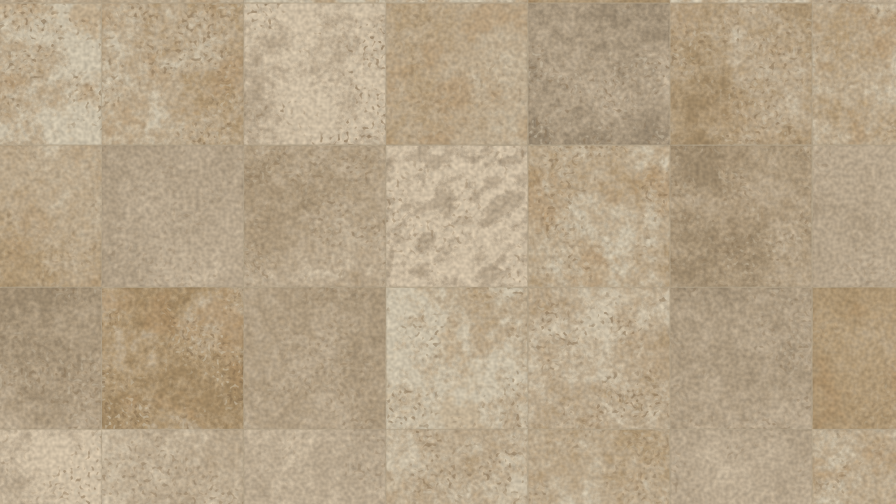
This texture is drawn by a Shadertoy shader. Its source:

```glsl
// Worn travertine floor: square beige tiles with mottling, grit and fine joints.

// Layout, in units of canvas height
const float TILE_PITCH = 0.2820;
const vec2 GRID_ORIGIN = vec2(0.2014, 0.1480);
const float JOINT_WIDTH = 0.0030;
const float JOINT_STRENGTH = 0.60;

// Stone tones from dark to light
const vec3 BROWN = vec3(0.620, 0.525, 0.390);
const vec3 TAN = vec3(0.685, 0.595, 0.465);
const vec3 SAND = vec3(0.724, 0.650, 0.542);
const vec3 PALE = vec3(0.795, 0.750, 0.660);
const vec3 RUST = vec3(0.665, 0.540, 0.390);
const vec3 JOINT = vec3(0.690, 0.630, 0.530);
const vec3 PIT = vec3(0.510, 0.420, 0.310);
const vec3 GREY_TINT = vec3(1.085, 0.988, 0.850);

// Surface variation
const float TONE_MEAN = 0.61;
const float TONE_SPREAD = 0.72;
const float MOTTLE_SCALE = 1.7;
const float BLOTCH_SCALE = 12.0;
const float GRAIN_SCALE = 37.0;
const float GRAIN_AMOUNT = 0.125;
const float PIT_SCALE = 33.0;
const float RIPPLE_SHARE = 0.12;

vec2 hash2(vec2 p) {
    vec3 h = fract(p.xyx * vec3(0.1031, 0.1030, 0.0973));
    h += dot(h, h.yzx + 33.33);
    return fract((h.xx + h.yz) * h.zy);
}

float cornerSlope(vec2 cell, vec2 corner, vec2 f) {
    float angle = 6.28318 * hash2(cell + corner).x;
    return dot(vec2(cos(angle), sin(angle)), f - corner);
}

// Gradient noise, roughly -0.7 to 0.7
float noise(vec2 p) {
    vec2 i = floor(p), f = p - i;
    vec2 u = f * f * f * (f * (f * 6.0 - 15.0) + 10.0);
    vec2 e = vec2(0.0, 1.0);
    return mix(mix(cornerSlope(i, e.xx, f), cornerSlope(i, e.yx, f), u.x),
               mix(cornerSlope(i, e.xy, f), cornerSlope(i, e.yy, f), u.x), u.y);
}

float fbm(vec2 p) {
    float sum = 0.0, amp = 1.0;
    for (int i = 0; i < 5; i++) {
        sum += amp * noise(p);
        p = mat2(1.6, 1.2, -1.2, 1.6) * p + 7.3;
        amp *= 0.64;
    }
    return sum;
}

vec3 stoneRamp(float tone) {
    vec3 c = mix(BROWN, TAN, smoothstep(0.0, 0.38, tone));
    c = mix(c, SAND, smoothstep(0.30, 0.65, tone));
    return mix(c, PALE, smoothstep(0.58, 1.05, tone));
}

vec3 stone(vec2 local, vec2 id) {
    vec2 look = hash2(id + 31.7);
    vec2 kind = hash2(id + 83.2);
    vec2 p = local + 60.0 * hash2(id + 12.4);

    // Broad mottling, stronger on some tiles, with a drift across each
    vec2 warp = 0.25 * vec2(noise(p * 3.0), noise(p * 3.0 + 19.0));
    float mottle = fbm(p * MOTTLE_SCALE + warp);
    float drift = dot(local - 0.5, hash2(id + 47.1) - 0.5);
    float tone = TONE_MEAN + TONE_SPREAD * (look.x - 0.5);
    tone += mix(0.22, 0.60, look.y) * mottle + 0.45 * drift;

    // Soft, broken water marks on a few pale tiles
    float rippled = step(1.0 - RIPPLE_SHARE, kind.x);
    vec2 along = mat2(0.8, -0.6, 0.6, 0.8) * p + 0.4 * warp;
    float streak = noise(along * vec2(6.0, 11.0)) + 0.35 * fbm(p * 9.0);
    float ripple = smoothstep(-0.2, 0.45, streak + 0.3 * mottle);
    tone = mix(tone, 1.02 - 0.50 * ripple + 0.15 * mottle, rippled);

    // Tint: rusty stains on warm tiles, lower saturation on grey ones
    vec3 c = stoneRamp(tone + mix(0.16, 0.34, look.y) * fbm(p * BLOTCH_SCALE));
    float rust = smoothstep(0.05, 0.55, fbm(p * 2.3 + 28.0));
    c = mix(c, RUST, 0.45 * rust * (1.0 - kind.y) * (1.0 - rippled));
    float luma = dot(c, vec3(0.30, 0.59, 0.11));
    c = mix(c, luma * GREY_TINT, 0.75 * smoothstep(0.40, 0.90, kind.y));

    // Sandy grain over every tile
    float grain = noise(p * GRAIN_SCALE) + 0.6 * noise(p * GRAIN_SCALE * 0.61 + 5.0);
    c *= 1.0 + GRAIN_AMOUNT * grain;

    // Grit gathers in worn patches: dark pits and small pale chips
    float wear = smoothstep(-0.25, 0.45, fbm(p * 2.0 + 51.0)) * mix(0.35, 1.0, look.y);
    float speck = noise(p * PIT_SCALE + 3.0) + 0.3 * noise(p * PIT_SCALE * 0.4);
    c = mix(c, PIT, 0.60 * wear * smoothstep(0.15, 0.50, speck));
    return mix(c, PALE, 0.60 * wear * smoothstep(0.15, 0.50, -speck));
}

void mainImage(out vec4 fragColor, in vec2 fragCoord) {
    float pixel = 1.0 / iResolution.y;
    vec2 uv = fragCoord * pixel;
    vec2 grid = (uv - GRID_ORIGIN) / TILE_PITCH;
    vec2 id = floor(grid), local = grid - id;
    vec3 color = stone(local, id + 20.0);

    // Joints, fading unevenly along their length
    vec2 toEdge = (0.5 - abs(local - 0.5)) * TILE_PITCH;
    float edge = min(toEdge.x, toEdge.y) + 0.0005 * noise(uv * 70.0);
    float halfWidth = 0.5 * JOINT_WIDTH;
    float joint = 1.0 - smoothstep(halfWidth - 0.5 * pixel, halfWidth + 0.5 * pixel, edge);
    float fade = clamp(JOINT_STRENGTH + 0.5 * noise(uv * 9.0), 0.0, 1.0);
    color *= 1.0 - 0.03 * (1.0 - smoothstep(0.0, 0.006, edge));
    color = mix(color, JOINT * (1.0 + 0.10 * noise(uv * 120.0)), joint * fade);

    fragColor = vec4(color, 1.0);
}
```
